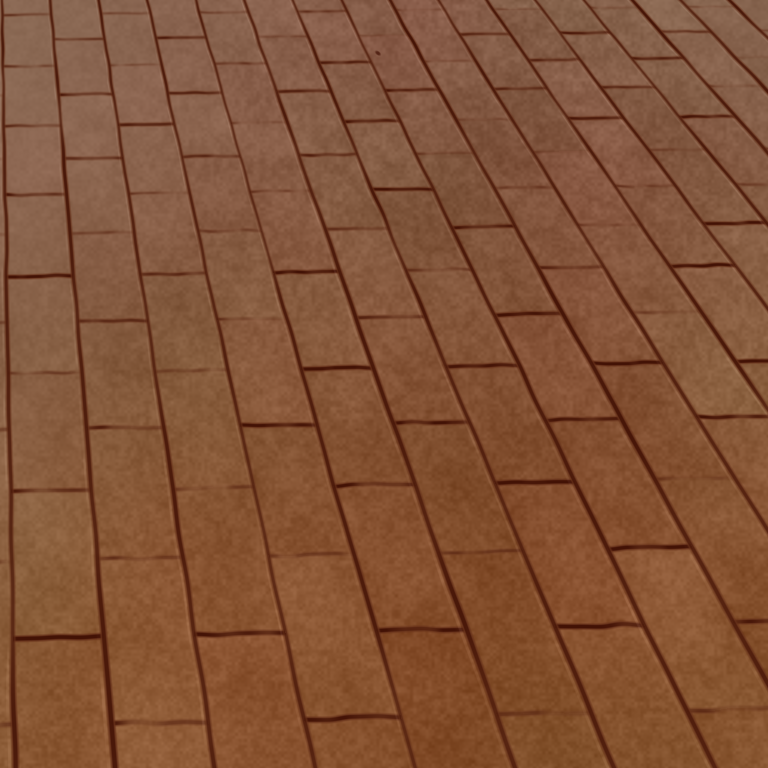
Reproduce this texture procedurally as a Shadertoy shader.

```glsl
// Brick paving in staggered columns, seen in perspective as it recedes upward.
// The canvas is projected onto the ground plane, cut into half-offset bricks,
// then shaded with uneven dark joints, broad stains, mottling and grain.

const float HORIZON = 0.942;      // height of the horizon above the top edge
const float BRICK_WIDTH = 0.067;  // column width per unit of depth scale
const float ROW_SCALE = 14.70;    // brick rows per unit of inverse depth scale
const vec2 GROUND_SHIFT = vec2(0.254, 0.29);
const float ROW_TILT = 0.012;     // slight skew of the rows across columns
const float BLUR = 0.0011;        // softness of the joints

const vec3 CLAY_FAR = vec3(0.515, 0.355, 0.275);
const vec3 CLAY_NEAR = vec3(0.525, 0.322, 0.178);
const vec3 HAZE = vec3(0.565, 0.445, 0.365);
const vec3 JOINT_EDGE = vec3(0.40, 0.19, 0.10);
const vec3 JOINT_CORE = vec3(0.26, 0.07, 0.02);

float hash(vec2 p) {
    vec3 q = fract(vec3(p.xyx) * 0.1031);
    q += dot(q, q.yzx + 33.33);
    return fract((q.x + q.y) * q.z);
}

float noise(vec2 p) {
    vec2 cell = floor(p), f = fract(p);
    f = f * f * (3.0 - 2.0 * f);
    return mix(mix(hash(cell), hash(cell + vec2(1, 0)), f.x),
               mix(hash(cell + vec2(0, 1)), hash(cell + vec2(1, 1)), f.x), f.y);
}

// Noise centred on zero
float ripple(vec2 p) { return noise(p) - 0.5; }

// Coverage of a soft line, from the distance to its centre
float softLine(float dist, float halfWidth, float soft) {
    return 1.0 - smoothstep(halfWidth - soft, halfWidth + soft, dist);
}

// Lays a joint over the clay: a wide brown edge around a narrow dark core
vec3 addJoint(vec3 base, float dist, float halfWidth, float soft, float strength) {
    float edge = softLine(dist, halfWidth * 1.5, soft * 1.7);
    float core = softLine(dist, halfWidth * 0.85, soft);
    base = mix(base, JOINT_EDGE, edge * strength);
    return mix(base, JOINT_CORE, core * strength * strength);
}

// Clay colour: depth gradient, broad stains, a tint per brick, grain and haze
vec3 clayColor(vec2 p, vec2 brick, vec2 ground) {
    vec3 clay = mix(CLAY_FAR, CLAY_NEAR, smoothstep(-0.05, 0.9, p.y));
    float red = 0.5 * (hash(brick + 17.3) - 0.5) + 1.1 * ripple(p * 4.0 + 9.0);
    clay += red * vec3(0.010, -0.022, -0.008);
    clay += 0.028 * (hash(brick + 41.7) - 0.5);
    clay += 0.055 * ripple(p * 5.0 + 3.0);
    clay += 0.045 * ripple(ground * vec2(2.0, 3.0) + 60.0);
    clay += 0.050 * ripple(p * 120.0);
    clay += 0.045 * ripple(p * 250.0 + 31.0);
    float haze = 1.0 - smoothstep(0.0, 0.6, p.x + 0.5 * p.y);
    haze += 0.8 * smoothstep(0.7, 1.05, p.x - p.y);
    return mix(clay, HAZE, 0.6 * haze);
}

// A rare small dark pit inside a brick
float pitMask(vec2 local, vec2 brick, vec2 size, float soft) {
    vec2 centre = 0.2 + 0.6 * vec2(hash(brick + 3.1), hash(brick + 7.9));
    float dist = length((local - centre) * size);
    return softLine(dist, 0.0028, soft * 1.5) * step(0.985, hash(brick + 88.0));
}

void mainImage(out vec4 fragColor, in vec2 fragCoord) {
    vec2 p = fragCoord / iResolution.y;
    p.y = 1.0 - p.y;                          // measured down from the far end
    float soft = max(BLUR, 0.75 / iResolution.y);

    // Project onto the ground: x counts columns, y counts rows
    float scale = p.y + HORIZON;
    float columnSize = BRICK_WIDTH * scale;
    float rowSize = scale * scale / ROW_SCALE;
    vec2 ground = vec2((p.x + 0.0134) / columnSize - GROUND_SHIFT.x,
                       ROW_SCALE / scale - GROUND_SHIFT.y);
    float slope = BRICK_WIDTH * (ground.x + GROUND_SHIFT.x);
    ground.y -= ROW_TILT * ground.x;

    // Waver the joints, then stagger every second column by half a brick
    vec2 wall = ground;
    wall.x += 0.022 * ripple(vec2(round(ground.x) * 7.0, ground.y * 3.0));
    float column = floor(wall.x);
    wall.y -= 0.5 * mod(column, 2.0);
    wall.y += 0.016 * ripple(vec2(ground.x * 4.0, round(wall.y) * 5.0));
    vec2 brick = vec2(column, floor(wall.y));
    vec2 local = fract(wall);
    vec2 joint = round(wall);

    // Distances to the nearest joints, in canvas units
    float longSide = (wall.x - joint.x) * columnSize / sqrt(1.0 + slope * slope);
    float crossDist = abs(wall.y - joint.y) * rowSize;

    vec3 color = clayColor(p, brick, ground);
    color = mix(color, JOINT_CORE, 0.75 * pitMask(local, brick, vec2(columnSize, rowSize), soft));

    // Cross joints: many almost closed, some open and dark, patchy along the length
    float open = hash(vec2(column, joint.y) + 23.0);
    float crossStrength = mix(0.28, 1.0, smoothstep(0.3, 0.9, open));
    crossStrength += 0.5 * ripple(vec2(ground.x * 5.0, joint.y * 9.0 + column));
    crossStrength += 0.25 * (1.0 - smoothstep(0.0, 0.35, local.x));
    crossStrength *= mix(0.65, 1.0, smoothstep(0.0, 0.5, p.y));
    float crossWidth = scale * mix(0.0011, 0.0016, open);
    color = addJoint(color, crossDist, crossWidth, soft, clamp(crossStrength, 0.12, 1.0));

    // Long joints: continuous and dark, with a pale worn rim on one side
    float wear = noise(vec2(joint.x * 11.0, ground.y * 1.6));
    float bold = hash(vec2(joint.x, 5.0));
    float longStrength = mix(0.7, 1.0, wear) * mix(0.88, 1.0, bold);
    float longWidth = scale * (0.0011 + 0.0005 * wear + 0.0004 * bold);
    float rim = softLine(abs(longSide + longWidth * 2.5), longWidth * 0.6, soft);
    color += 0.06 * rim * noise(vec2(joint.x * 13.0, ground.y * 6.0));
    color = addJoint(color, abs(longSide), longWidth, soft, longStrength);

    fragColor = vec4(clamp(color, 0.0, 1.0), 1.0);
}
```
